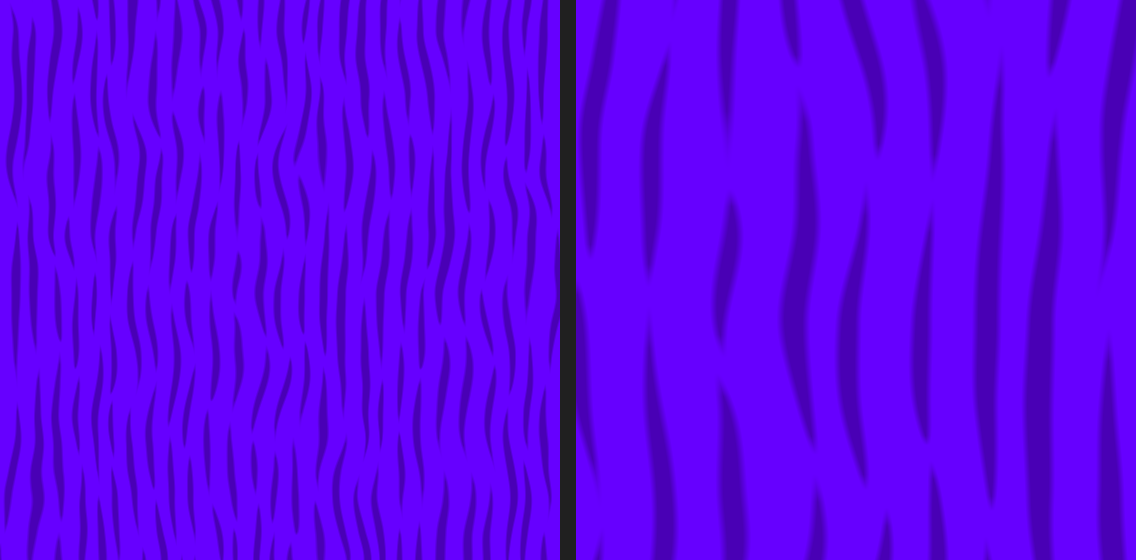
Left, the full canvas; right, a detail of the centre.
A Shadertoy shader for this pattern:

```glsl
// Wavy vertical tapered strokes, dark indigo on vivid violet.

const vec3 VIOLET = vec3(0.40, 0.0, 1.0);
const vec3 INDIGO = vec3(0.285, 0.0, 0.71);
const float COLUMNS = 27.0;   // stroke columns per canvas height
const float SOFTNESS = 0.002; // half width of the blurred edge

float hash(vec2 p) {
    vec3 q = fract(p.xyx * vec3(0.1031, 0.1030, 0.0973));
    q += dot(q, q.yzx + 33.33);
    return fract((q.x + q.y) * q.z);
}

float valueNoise(vec2 p) {
    vec2 cell = floor(p);
    vec2 f = fract(p);
    f = f * f * (3.0 - 2.0 * f);
    float low = mix(hash(cell), hash(cell + vec2(1, 0)), f.x);
    float high = mix(hash(cell + vec2(0, 1)), hash(cell + vec2(1, 1)), f.x);
    return mix(low, high, f.y);
}

// Jittered border between two strokes, in periods of the column.
float strokeBorder(float column, float index) {
    return index + 0.55 * (hash(vec2(column + 71.0, index + 19.0)) - 0.5);
}

// Coverage of one stroke: pointed ends, off-centre belly, slight lean.
float strokeMask(vec2 p, float column, float index, float period, float edge) {
    float start = strokeBorder(column, index) * period;
    float end = strokeBorder(column, index + 1.0) * period;
    float span = end - start;
    float t = (p.y - start) / span;
    t = (t - 0.5) * 1.06 + 0.5;
    if (t <= 0.0 || t >= 1.0) return 0.0;

    vec2 id = vec2(column, index);
    float shift = 0.012 * (hash(id + 5.3) - 0.5);
    float lean = 0.014 * (hash(id + 37.7) - 0.5) * (t - 0.5);
    float center = (column + 0.5) / COLUMNS + shift + lean;

    float skewed = pow(t, mix(0.65, 1.55, hash(id + 11.9)));
    float belly = 4.0 * skewed * (1.0 - skewed);
    float halfWidth = (0.0035 + 0.013 * span) * belly;

    float d = abs(p.x - center) - halfWidth;
    float tipFade = clamp(halfWidth / edge, 0.0, 1.0);
    return tipFade * clamp(0.5 - 0.5 * d / edge, 0.0, 1.0);
}

// Strongest stroke of one column at p.
float columnMask(vec2 p, float column, float edge) {
    float period = mix(0.16, 0.32, hash(vec2(column, 3.1)));
    p.y += period * hash(vec2(column, 8.7));
    float index = floor(p.y / period);
    float mask = 0.0;
    for (float k = -1.0; k <= 1.0; k++) {
        mask = max(mask, strokeMask(p, column, index + k, period, edge));
    }
    return mask;
}

void mainImage(out vec4 fragColor, in vec2 fragCoord) {
    vec2 uv = fragCoord / iResolution.y;
    float edge = max(SOFTNESS, 0.75 / iResolution.y);

    // Shared sideways sway keeps neighbouring strokes roughly parallel.
    vec2 p = uv;
    p.x += 0.032 * (valueNoise(uv * vec2(8.0, 8.5) + 40.0) - 0.5);
    p.x += 0.006 * (valueNoise(uv * vec2(14.0, 19.0) + 90.0) - 0.5);

    float column = floor(p.x * COLUMNS);
    float mask = 0.0;
    for (float k = -1.0; k <= 1.0; k++) {
        mask = max(mask, columnMask(p, column + k, edge));
    }
    fragColor = vec4(mix(VIOLET, INDIGO, mask), 1.0);
}
```
